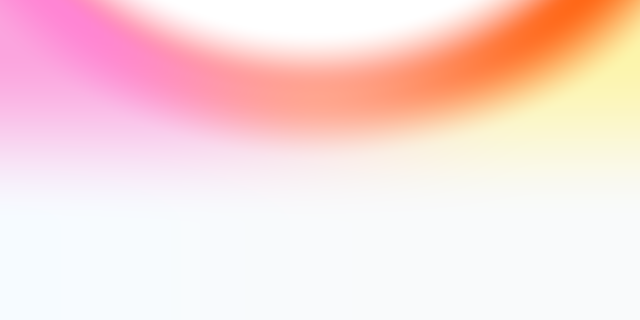
Write a WebGL 1 fragment shader that draws this background.

```glsl
precision highp float;
// A soft arc of light hanging from the top edge, pink through salmon to orange,
// around a white core and above a pale haze. The arc is a circle's signed
// distance with smooth falloffs; the haze is a vertical fade tinted across x.

uniform vec2 u_resolution;

// Colour along the arc, from left to right
vec3 arcColor(float x) {
  vec3 c = mix(vec3(1.0, 0.52, 0.83), vec3(1.0, 0.65, 0.56), smoothstep(0.2, 1.05, x));
  return mix(c, vec3(1.0, 0.40, 0.08), smoothstep(0.95, 1.9, x));
}

// Pink to yellow haze that fades down into a cool, nearly white ground
vec3 hazeColor(vec2 p) {
  vec3 ground = mix(vec3(0.966, 0.985, 1.0), vec3(0.976, 0.98, 0.986), smoothstep(0.0, 1.2, p.x));
  vec3 glow = mix(vec3(0.985, 0.645, 0.87), vec3(0.99, 0.96, 0.67), smoothstep(0.4, 1.7, p.x));
  return mix(ground, glow, smoothstep(0.3, 0.85, p.y));
}

void main() {
  // Canvas spans 2 by 1 units
  vec2 p = gl_FragCoord.xy / u_resolution * vec2(2.0, 1.0);

  // Signed distance from the ridge of the arc, negative inside
  float d = length(p - vec2(0.984, 1.943)) - 1.25;

  // White core inside, haze outside
  vec3 color = mix(vec3(1.0), hazeColor(p), smoothstep(-0.12, 0.05, d));

  // Arc with a salmon inner rim and an outer edge that widens to the right
  float inner = smoothstep(-0.21, -0.02, d);
  float outerWidth = mix(0.2, 0.25, smoothstep(1.2, 2.0, p.x));
  float outer = 1.0 - smoothstep(0.0, outerWidth, d);
  float rim = 1.0 - smoothstep(-0.12, 0.0, d);
  vec3 arc = mix(arcColor(p.x), vec3(1.0, 0.52, 0.47), 0.5 * rim);
  color = mix(color, arc, inner * outer);

  gl_FragColor = vec4(color, 1.0);
}
```
